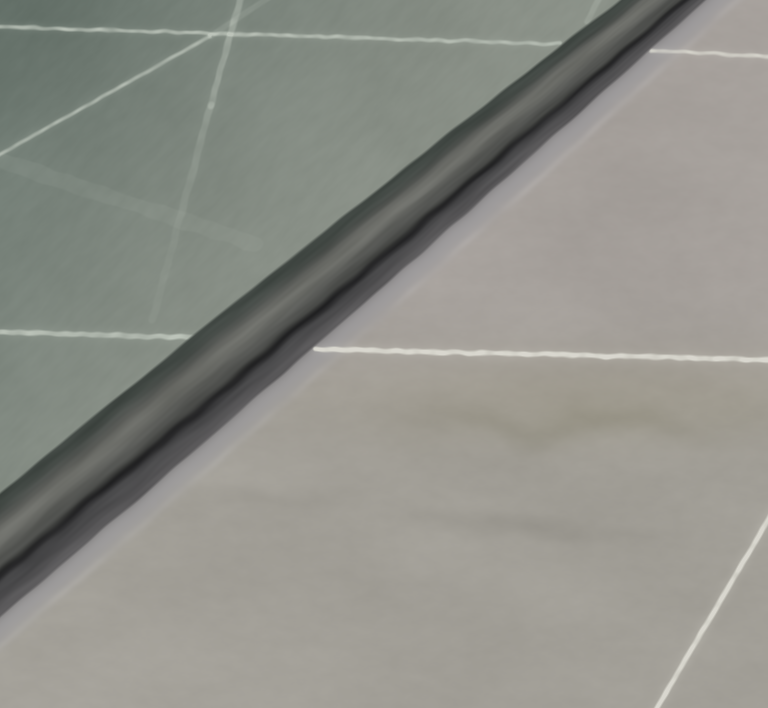
A Shadertoy shader for this texture:

```glsl
// Diagonal dark metal rail between green slate and warm stone paving with pale joints

vec2 hashGradient(vec2 cell) {
    float a = 6.2832 * fract(sin(dot(cell, vec2(127.1, 311.7))) * 43758.5);
    return vec2(cos(a), sin(a));
}

float gradientNoise(vec2 p) {
    vec2 i = floor(p), f = fract(p);
    vec2 u = f * f * f * (f * (f * 6.0 - 15.0) + 10.0);
    float low = mix(dot(hashGradient(i), f),
                    dot(hashGradient(i + vec2(1, 0)), f - vec2(1, 0)), u.x);
    float high = mix(dot(hashGradient(i + vec2(0, 1)), f - vec2(0, 1)),
                     dot(hashGradient(i + vec2(1, 1)), f - vec2(1, 1)), u.x);
    return mix(low, high, u.y);
}

float fbm(vec2 p) {
    float sum = 0.0, amp = 0.5;
    for (int i = 0; i < 5; i++) {
        sum += amp * gradientNoise(p);
        p = mat2(1.6, 1.2, -1.2, 1.6) * p + 3.7;
        amp *= 0.5;
    }
    return sum;
}

float segmentDistance(vec2 p, vec2 a, vec2 b) {
    vec2 d = b - a;
    return length(p - a - d * clamp(dot(p - a, d) / dot(d, d), 0.0, 1.0));
}

// Slightly ragged chalky joint with a soft halo
float joint(vec2 p, vec2 a, vec2 b, float width) {
    float d = segmentDistance(p + 0.003 * gradientNoise(p * 45.0), a, b);
    float wear = 0.85 + 0.45 * gradientNoise(p * 60.0);
    float aa = 0.0012 + 0.7 / iResolution.y;
    return wear * (1.0 - smoothstep(width - aa, width + aa, d))
         + 0.15 * exp(-d * d / (7.0 * width * width));
}

float blob(vec2 p, vec2 center, vec2 radius) {
    vec2 q = (p - center) / radius;
    return exp(-dot(q, q));
}

vec3 greenSlate(vec2 p) {
    vec3 col = mix(vec3(0.425, 0.475, 0.445), vec3(0.54, 0.565, 0.53),
                   smoothstep(-0.35, 0.65, p.x + 0.75 * (0.75 - p.y)));
    col -= 0.04 * blob(p, vec2(0.0, 1.0), vec2(0.3, 0.2));
    col += 0.035 * fbm(p * 6.0) + 0.025 * fbm(vec2(p.x + p.y, p.y - p.x) * vec2(18, 55));
    float lines = 0.75 * joint(p, vec2(-0.1, 0.965), vec2(0.79, 0.938), 0.0026);
    lines += 0.85 * joint(p, vec2(-0.1, 0.534), vec2(0.3, 0.522), 0.0036);
    lines += 0.7 * joint(p, vec2(-0.1, 0.726), vec2(0.297, 0.949), 0.0024);
    lines += 0.2 * joint(p, vec2(0.297, 0.949), vec2(0.39, 1.01), 0.004);
    // Worn cross joint fading downward
    lines += mix(0.1, 0.42, smoothstep(0.72, 0.9, p.y))
           * joint(p, vec2(0.342, 1.01), vec2(0.297, 0.85), 0.0045);
    lines += mix(0.1, 0.25, smoothstep(0.65, 0.85, p.y))
           * joint(p, vec2(0.297, 0.85), vec2(0.216, 0.55), 0.005);
    lines += 0.3 * joint(p, vec2(0.83, 0.97), vec2(0.855, 1.02), 0.004);
    lines += 0.09 * joint(p, vec2(-0.05, 0.79), vec2(0.36, 0.655), 0.011);
    return mix(col, vec3(0.74, 0.77, 0.73), clamp(lines, 0.0, 1.0));
}

vec3 warmStone(vec2 p, float below) {
    vec3 col = mix(vec3(0.632, 0.62, 0.59), vec3(0.648, 0.627, 0.608),
                   smoothstep(0.3, 0.65, p.y));
    col += 0.012 * smoothstep(0.5, 0.0, p.x) * smoothstep(0.4, 0.0, p.y);
    col += 0.045 * fbm(p * vec2(4, 8)) + 0.018 * fbm(p * vec2(35, 60));
    // Broad horizontal stains
    float warp = 0.04 * gradientNoise(p * 9.0);
    col -= vec3(0.045, 0.045, 0.055) * blob(p + warp, vec2(0.8, 0.395), vec2(0.2, 0.025));
    col -= 0.04 * blob(p + warp, vec2(0.72, 0.255), vec2(0.16, 0.018));
    col -= vec3(0.01, 0.012, 0.03) * blob(p, vec2(0.85, 0.44), vec2(0.4, 0.06));
    col -= 0.025 * blob(p + warp, vec2(0.37, 0.29), vec2(0.12, 0.018));
    // Cool reflected band beside the rail
    col = mix(col, vec3(0.615, 0.61, 0.62), 0.75 * (1.0 - smoothstep(0.015, 0.06, below)));
    float ridge = exp(-pow((below - 0.042) / 0.007, 2.0));
    col += 0.035 * ridge * (0.6 + gradientNoise(p * 14.0));
    col -= 0.1 * exp(-below / 0.008);
    float lines = joint(p, vec2(0.445, 0.507), vec2(1.2, 0.489), 0.0034);
    lines += 0.8 * joint(p, vec2(0.92, 0.928), vec2(1.2, 0.914), 0.0026);
    lines += joint(p, vec2(0.916, -0.02), vec2(1.12, 0.325), 0.0034);
    return mix(col, vec3(0.85, 0.845, 0.81), clamp(lines, 0.0, 1.0));
}

// Rail cross-section: t runs from the lower edge (0) to the upper edge (1)
vec3 metalRail(vec2 p, float t) {
    vec2 along = vec2(p.x + p.y, t);
    float streak = gradientNoise(along * vec2(5, 9)) + 0.5 * gradientNoise(along * vec2(14, 22));
    float groove = 0.34 - 0.07 * p.x + 0.025 * gradientNoise(along.xx * 11.0);
    vec3 col = mix(vec3(0.35, 0.345, 0.35), vec3(0.28, 0.28, 0.285), smoothstep(0.0, 0.25, t));
    col = mix(col, vec3(0.31, 0.315, 0.305), smoothstep(groove - 0.02, groove + 0.08, t));
    col += vec3(0.12, 0.12, 0.11) * exp(-pow((t - 0.65) / 0.14, 2.0));
    col = mix(col, vec3(0.26, 0.285, 0.268), smoothstep(0.72, 0.93, t));
    col -= 0.14 * exp(-pow((t - groove) / 0.06, 2.0));
    return col + 0.045 * streak;
}

void mainImage(out vec4 fragColor, in vec2 fragCoord) {
    vec2 p = fragCoord / iResolution.y;
    float wobble = 0.003 * gradientNoise(p * 18.0);
    float top = 0.304 + 0.795 * p.x + 0.025 * p.x * (0.876 - p.x) + wobble;
    float bottom = 0.1285 + 0.875 * p.x - 0.025 * p.x * (0.996 - p.x) + wobble;
    float t = (p.y - bottom) / max(top - bottom, 0.02);
    float aa = 0.002 + 1.0 / iResolution.y;

    vec3 col = warmStone(p, max(bottom - p.y, 0.0));
    col = mix(col, metalRail(p, clamp(t, 0.0, 1.0)), smoothstep(-aa, aa, p.y - bottom));
    col = mix(col, greenSlate(p), smoothstep(-aa, aa, p.y - top));
    fragColor = vec4(clamp(col, 0.0, 1.0), 1.0);
}
```
